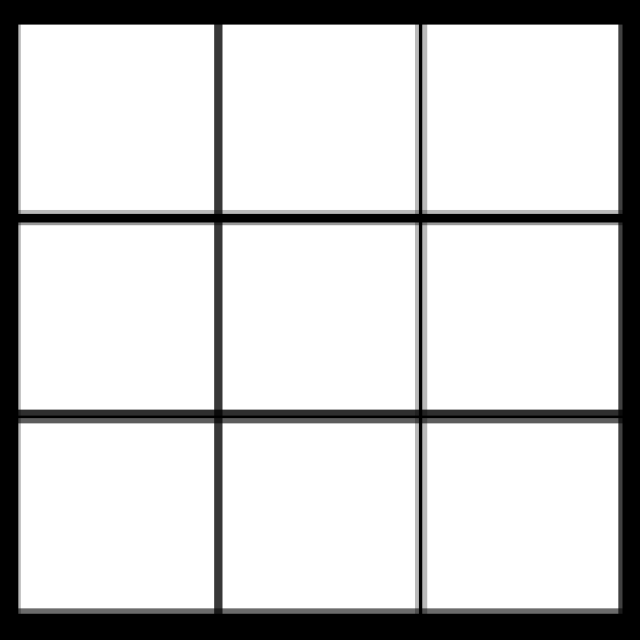
Write a Shadertoy shader that draws this pattern.

```glsl
// A three by three grid of white cells inside a heavy black frame.
// Each rule is a black core between two grey bands of its own width and tone;
// the column and row tones are multiplied, so crossings come out darker.

#define UNITS 768.0                   // drafting units across the canvas
#define FIRST_RULE vec2(22.0, 29.5)   // inner frame edge, from the top left
#define PITCH vec2(241.0, 235.67)     // spacing of the rules
#define RULES 4                       // rules per axis, frame included
#define FAR 99.0                      // reaches past the canvas edge
#define PAPER vec3(1.0)
#define INK vec3(0.0)

// Band edges about each rule: outer start, core start, core end, outer end
const vec4 columnEdges[RULES] = vec4[RULES](
    vec4(-FAR, -FAR, 0.0, 3.0),
    vec4(-6.0, -1.0, -1.0, 4.0),
    vec4(-6.0, -1.3, 2.7, 8.7),
    vec4(-3.0, 2.0, FAR, FAR));
const vec4 rowEdges[RULES] = vec4[RULES](
    vec4(-FAR, -FAR, 0.0, 0.0),
    vec4(-13.2, -8.5, 1.8, 5.1),
    vec4(-9.3, -2.1, 0.9, 7.2),
    vec4(-6.5, 0.0, FAR, FAR));

// Brightness of the bands before and after each core
const vec2 columnTones[RULES] = vec2[RULES](
    vec2(0.0, 0.73), vec2(0.22), vec2(0.73), vec2(0.25, 0.0));
const vec2 rowTones[RULES] = vec2[RULES](
    vec2(0.0), vec2(0.73, 0.60), vec2(0.18, 0.36), vec2(0.42, 0.0));

// Brightness left along one axis after all its rules are inked
float axisTone(float position, float first, float pitch, float pixel,
               vec4 edges[RULES], vec2 tones[RULES]) {
    float ink = 0.0;
    for (int i = 0; i < RULES; i++) {
        float offset = position - first - pitch * float(i);
        // Pixel-wide ramps; neighbouring differences give band coverage
        vec4 passed = clamp((offset - edges[i]) / pixel + 0.5, 0.0, 1.0);
        vec3 coverage = passed.xyz - passed.yzw;
        ink += dot(coverage, vec3(1.0 - tones[i].x, 1.0, 1.0 - tones[i].y));
    }
    return 1.0 - clamp(ink, 0.0, 1.0);
}

void mainImage(out vec4 fragColor, in vec2 fragCoord) {
    // Position measured from the top left corner
    vec2 pixel = UNITS / iResolution.xy;
    vec2 position = vec2(fragCoord.x, iResolution.y - fragCoord.y) * pixel;

    float columns = axisTone(position.x, FIRST_RULE.x, PITCH.x, pixel.x,
                             columnEdges, columnTones);
    float rows = axisTone(position.y, FIRST_RULE.y, PITCH.y, pixel.y,
                          rowEdges, rowTones);

    fragColor = vec4(mix(INK, PAPER, columns * rows), 1.0);
}
```
